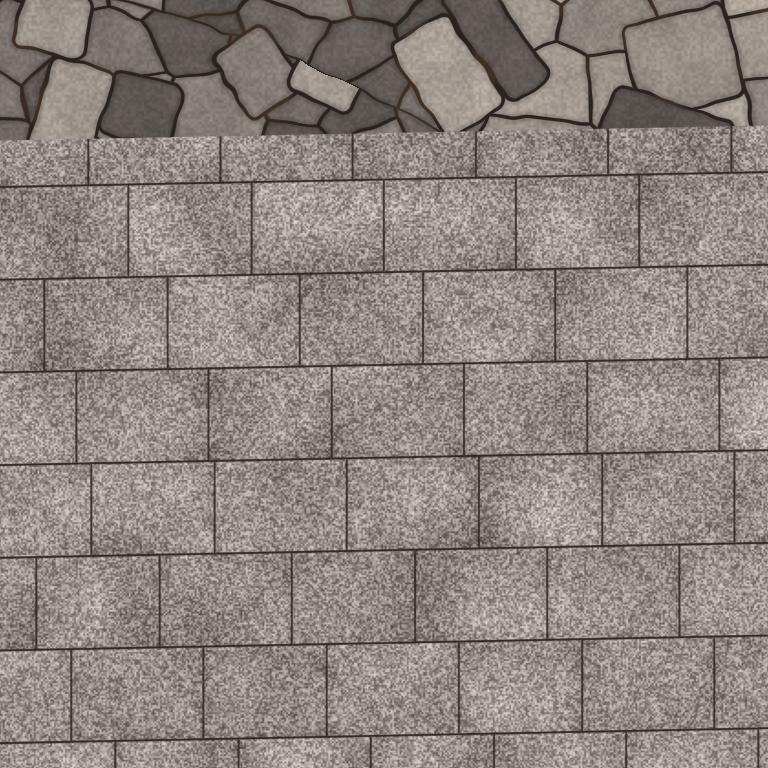
Reproduce this texture procedurally as a Shadertoy shader.

```glsl
const float TILT = 0.0195;          // rise of the paving courses, left to right
const float PAVING_TOP = 0.183;
const float FIRST_JOINT = 0.2435;
const float COURSE = 0.1207;
const float STEP = 0.01147;         // joint positions snap to this module
const float STEPS_PER_SLAB = 14.6;
const float JOINT = 0.0013;
const float GROUT = 0.0023;
const vec2 STONE_SCALE = vec2(9.5, 11.5);
const vec3 JOINT_COLOR = vec3(0.17, 0.15, 0.14);
const vec3 GROUT_DARK = vec3(0.16, 0.135, 0.12);
const vec3 GROUT_RUST = vec3(0.25, 0.18, 0.135);
const vec3 STONE_DARK = vec3(0.31, 0.285, 0.275);
const vec3 STONE_LIGHT = vec3(0.70, 0.66, 0.62);
const vec3 SLAB_COLOR = vec3(0.610, 0.572, 0.556);

// First joint and snapping phase of each course
const float COURSE_START[8] = float[8](0.1146, 0.1667, 0.0573, 0.099, 0.1185, 0.0469, 0.0924, 0.1497);
const float COURSE_PHASE[8] = float[8](0.9, 0.3, 0.1, 0.5, 0.3, 0.1, 0.5, 0.1);

float hash(vec2 p) {
    vec3 q = fract(p.xyx * vec3(0.1031, 0.1030, 0.0973));
    q += dot(q, q.yzx + 33.33);
    return fract((q.x + q.y) * q.z);
}

vec2 hash2(vec2 p) { return vec2(hash(p), hash(p + 57.3)); }

float noise(vec2 p) {
    vec2 i = floor(p), f = fract(p);
    f = f * f * (3.0 - 2.0 * f);
    return mix(mix(hash(i), hash(i + vec2(1, 0)), f.x),
               mix(hash(i + vec2(0, 1)), hash(i + vec2(1, 1)), f.x), f.y);
}

float fbm(vec2 p) {
    float sum = 0.0, gain = 0.5;
    for (int i = 0; i < 4; i++) {
        sum += gain * noise(p);
        p = p * 2.03 + 17.1;
        gain *= 0.5;
    }
    return sum / 0.9375;
}

float spot(vec2 p, vec2 center, vec2 size) {
    vec2 d = (p - center) / size;
    return exp(-dot(d, d));
}

// Voronoi stones: x = distance to the border, yz = seed position
vec3 stoneCells(vec2 p, float layer) {
    vec2 q = p * STONE_SCALE, cell = floor(q), nearest = vec2(0), owner = vec2(0);
    float best = 9.0, border = 1.0;
    for (int j = -1; j <= 1; j++)
    for (int i = -1; i <= 1; i++) {
        vec2 c = cell + vec2(i, j);
        vec2 r = c + 0.1 + 0.8 * hash2(c + layer) - q;
        if (dot(r, r) < best) { best = dot(r, r); nearest = r; owner = c; }
    }
    for (int j = -2; j <= 2; j++)
    for (int i = -2; i <= 2; i++) {
        vec2 c = owner + vec2(i, j);
        vec2 r = c + 0.1 + 0.8 * hash2(c + layer) - q, d = r - nearest;
        if (dot(d, d) > 1e-4)
            border = min(border, dot(0.5 * (r + nearest), normalize(d)));
    }
    return vec3(border / 10.5, (q + nearest) / STONE_SCALE);
}

// Lays a large rounded block over the stones; stone = (border, lightness)
vec2 layBlock(vec2 stone, vec2 p, vec2 center, vec2 axis, vec2 size, float light) {
    vec2 r = p - center, u = normalize(axis);
    vec2 d = abs(vec2(dot(r, u), dot(r, vec2(-u.y, u.x)))) - size + 0.012;
    float dist = length(max(d, 0.0)) + min(max(d.x, d.y), 0.0) - 0.012;
    return dist < 0.0 ? vec2(-dist, light) : vec2(min(stone.x, dist), stone.y);
}

vec3 flagstones(vec2 p, float px) {
    vec2 w = p + 0.006 * (vec2(noise(p * 45.0), noise(p * 45.0 + 31.0)) - 0.5);

    // A curved seam divides two layouts
    float dx = w.x - 0.306;
    float seam = (w.y - (0.0456 + 0.36 * dx + 0.43 * dx * dx)) / 1.2;
    vec3 cell = stoneCells(w, seam < 0.0 ? 43.0 : 11.0);
    vec2 seed = cell.yz;

    float light = 0.15 + 0.5 * hash(floor(seed * 900.0));
    light += 0.4 * smoothstep(0.62, 0.7, seed.x) - 0.15 * spot(seed, vec2(0.4, 0.1), vec2(0.17, 0.2));
    vec2 stone = vec2(min(cell.x, abs(seam) + 0.001), light);

    // Large blocks, left to right
    vec2 slant = vec2(0.06, 0.09);
    stone = layBlock(stone, w, vec2(0.070, 0.030), vec2(0.97, 0.22), vec2(0.046, 0.040), 0.78);
    stone = layBlock(stone, w, vec2(0.092, 0.143), vec2(0.3, -0.95), vec2(0.062, 0.043), 0.80);
    stone = layBlock(stone, w, vec2(0.185, 0.143), vec2(0.95, 0.25), vec2(0.047, 0.042), 0.14);
    stone = layBlock(stone, w, vec2(0.335, 0.094), slant, vec2(0.049, 0.040), 0.56);
    if (seam > 0.0)
        stone = layBlock(stone, w, vec2(0.424, 0.105), vec2(0.9, 0.42), vec2(0.045, 0.028), 0.82);
    stone = layBlock(stone, w, vec2(0.645, 0.050), slant, vec2(0.084, 0.031), 0.16);
    stone = layBlock(stone, w, vec2(0.582, 0.098), slant, vec2(0.073, 0.045), 0.90);
    stone = layBlock(stone, w, vec2(0.890, 0.080), vec2(0.96, -0.25), vec2(0.068, 0.062), 0.70);
    stone = layBlock(stone, w, vec2(0.867, 0.175), vec2(0.95, 0.31), vec2(0.084, 0.042), 0.1);
    float border = stone.x;

    vec3 color = mix(STONE_DARK, STONE_LIGHT, clamp(stone.y, 0.0, 1.0));
    color *= 0.82 + 0.2 * fbm(p * 30.0) + 0.18 * noise(p * 280.0);
    color *= mix(0.85, 1.0, smoothstep(GROUT, GROUT + 0.008, border));
    vec3 grout = mix(GROUT_DARK, GROUT_RUST, smoothstep(0.5, 0.8, noise(p * 22.0)));
    return mix(grout, color, smoothstep(GROUT - px, GROUT + px, border));
}

vec3 paving(vec2 p, float v, float px) {
    float course = (v - FIRST_JOINT) / COURSE;
    int row = clamp(int(floor(course)) + 1, 0, 7);
    float start = COURSE_START[row];
    float k = floor((p.x - start) / (STEP * STEPS_PER_SLAB) + 0.5);
    float joint = start + STEP * floor(STEPS_PER_SLAB * k + COURSE_PHASE[row]);
    float side = abs(p.x - joint - 0.0004);
    float bed = abs(fract(course + 0.5) - 0.5) * COURSE;

    // Broad stains, worn edges and speckle
    float tone = 0.24 * (fbm(p * 11.0 + float(row) * 7.0) - 0.5);
    tone -= 0.05 * exp(-side / 0.018) + 0.045 * exp(-bed / 0.014);
    tone += 0.38 * (noise(p * 420.0) - 0.5) + 0.1 * (noise(p * 190.0 + 9.0) - 0.5);
    vec3 color = SLAB_COLOR + tone;
    color += 0.06 * smoothstep(0.002, 0.0, abs(fract(course) * COURSE - 0.004));

    vec2 mask = 1.0 - smoothstep(JOINT - px, JOINT + px, vec2(side, bed));
    return mix(color, JOINT_COLOR, max(0.85 * mask.x, 0.95 * mask.y));
}

void mainImage(out vec4 fragColor, in vec2 fragCoord) {
    float px = 0.8 / iResolution.y;
    vec2 p = fragCoord / iResolution.xy;
    p.y = 1.0 - p.y;
    float v = p.y + TILT * p.x;
    float paved = smoothstep(-px, px, v - PAVING_TOP);
    vec3 color = mix(flagstones(p, px), paving(p, v, px), paved);
    fragColor = vec4(clamp(color, 0.0, 1.0), 1.0);
}
```
